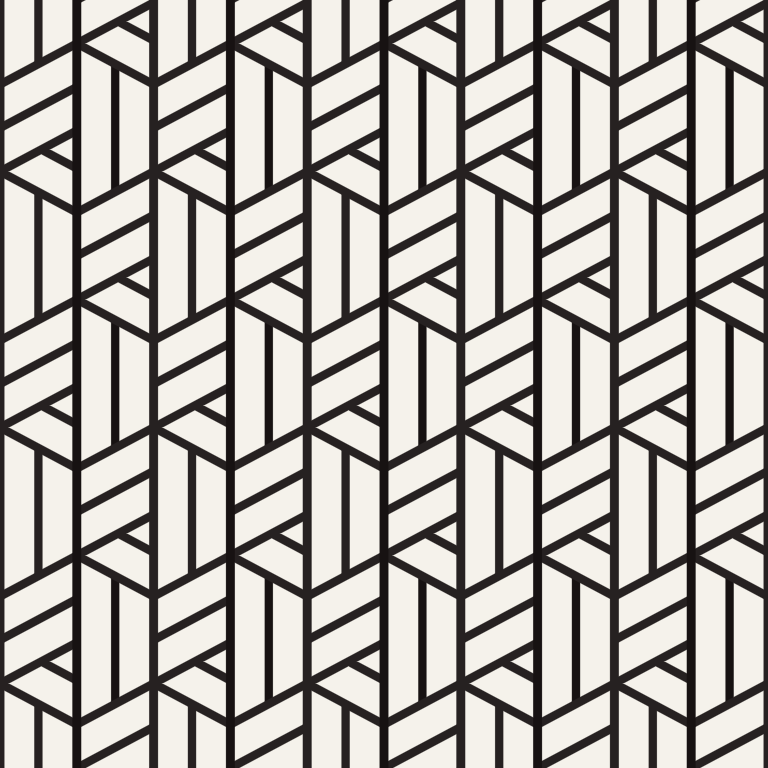
This pattern is drawn by a WebGL 2 fragment shader. Its source:

```glsl
#version 300 es
precision highp float;
// Woven lattice of ink strokes on pale paper: ten columns split by upright rails,
// each holding slanted strokes, a short spur and a centre bar. Odd columns are
// shifted by half a period; all distances wrap, so the canvas tiles.

uniform vec2 u_resolution;
out vec4 fragColor;

const vec2 REPEATS = vec2(10.0, 3.0);   // columns across, periods down
const float NODE_HEIGHT = 0.33;         // height of the first junction, in periods
const float RISE = 0.16;                // climb of a slant over one column, in periods
const float GAP = (0.5 - RISE) * 0.5;   // spacing of the parallel slants
const float SPUR_LIFT = 0.012;          // spur end above the junction

// Half widths, as a share of the canvas
const float RAIL = 0.0058;
const float SLANT = 0.0055;
const float BAR = 0.0054;

const vec3 PAPER = vec3(0.96, 0.95, 0.92);
const vec3 INK = vec3(0.15, 0.13, 0.13);
const vec3 DEEP_INK = vec3(0.09, 0.07, 0.07);

// Smooth coverage of a stroke at a given distance from its centre line
float stroke(float dist, float halfWidth, float soft) {
    return 1.0 - smoothstep(-soft, soft, dist - halfWidth);
}

// Distance to a slanted line, from a height offset that wraps each period
float slantDistance(float offset) {
    float slope = RISE * REPEATS.x / REPEATS.y;
    return abs(fract(offset + 0.5) - 0.5) / (REPEATS.y * sqrt(1.0 + slope * slope));
}

// All slanted strokes of a column: one falling, three rising, one short spur
float slants(vec2 cell, float soft) {
    float dist = slantDistance(cell.y + RISE * cell.x);
    for (int k = 0; k < 3; k++) {
        dist = min(dist, slantDistance(cell.y - RISE * cell.x - GAP * float(k)));
    }
    if (cell.x > 0.5 + 0.5 * SPUR_LIFT / RISE) {
        dist = min(dist, slantDistance(cell.y - RISE * (1.0 - cell.x) - SPUR_LIFT));
    }
    return stroke(dist, SLANT, soft);
}

// Upright bar in the middle of a column, spanning half a period
float centreBar(vec2 cell, float soft) {
    float inSpan = step(fract(-cell.y - 0.5 * RISE), 0.5);
    return inSpan * stroke(abs(cell.x - 0.5) / REPEATS.x, BAR, soft);
}

// Upright rail on the border between two columns
float rail(vec2 cell, float soft) {
    return stroke(min(cell.x, 1.0 - cell.x) / REPEATS.x, RAIL, soft);
}

// Odd uprights carry the deeper ink
vec3 uprightInk(float index) {
    return mix(INK, DEEP_INK, mod(index, 2.0));
}

void main() {
    vec2 grid = gl_FragCoord.xy / u_resolution * REPEATS;
    float soft = 0.75 / min(u_resolution.x, u_resolution.y);

    // Position inside the column, measured from its left junction
    float column = floor(grid.x);
    vec2 cell = vec2(fract(grid.x), grid.y - NODE_HEIGHT - 0.5 * mod(column, 2.0));

    // Layer the strokes
    vec3 color = mix(PAPER, uprightInk(column), centreBar(cell, soft));
    color = mix(color, INK, slants(cell, soft));
    color = mix(color, uprightInk(floor(grid.x + 0.5)), rail(cell, soft));
    fragColor = vec4(color, 1.0);
}
```
